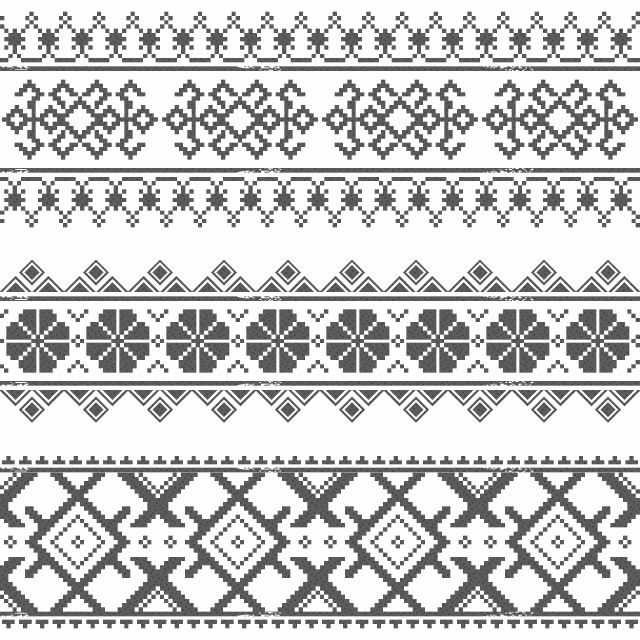
A WebGL 1 fragment shader for this pattern:

```glsl
precision highp float;
// Three cross-stitch folk borders in worn grey ink on a white ground.
uniform vec2 u_resolution;

#define STITCHES 152.0
#define PAPER vec3(0.992)
#define INK 0.36
#define INK_DARK 0.29
#define SCROLL_Y 123.6
#define FLOWER_Y 71.0
#define LATTICE_Y 23.25
#define RULE_HALF 0.55
#define WEAR 0.45
#define SAMPLES 3

float hash(vec2 p) {
  return fract(sin(dot(p, vec2(127.1, 311.7))) * 43758.5);
}

// Signed position inside a repeat centred on offset
float repeatAt(float x, float period, float offset) {
  return mod(x - offset + 0.5 * period, period) - 0.5 * period;
}

vec2 stitch(vec2 p) { return floor(abs(p) + 0.5); }
bool same(float a, float b) { return abs(a - b) < 0.5; }
float taxi(vec2 p) { return abs(p.x) + abs(p.y); }
bool ring(vec2 q, vec2 c) { return same(taxi(q - c), 1.0); }

// Horizontal rule with small chips along its worn stretches
bool rule(float x, float y) {
  float stretch = sin(x * 0.105 + 2.1) + 0.6 * sin(x * 0.213 + y);
  float chip = step(0.9, stretch) * hash(floor(vec2(x * 2.5, y * 3.0)));
  return abs(y) < RULE_HALF - WEAR * step(0.55, chip);
}

// Star chain: small rings above, flat arches below
bool starTrim(vec2 p) {
  float x = stitch(p).x;
  float y = floor(p.y + 0.5);
  vec2 q = vec2(x, abs(y));
  bool star = max(q.x, q.y) < 1.5 || (taxi(q) < 2.5 && q.y < 2.5);
  bool spokes = same(x, abs(y)) && y > -2.5 && y < 4.5;
  bool arch = same(x, -y - 3.0) && y > -5.5;
  bool bar = same(y, -5.0) && x > 1.5;
  return star || spokes || arch || bar || ring(vec2(x, y), vec2(4.0, 5.0));
}

// Medallion of linked diamonds with four pairs of curls
bool medallion(vec2 p) {
  vec2 q = stitch(p);
  bool links = abs(taxi(q - vec2(7.0, 0.0)) - 2.5) < 1.0
            || abs(taxi(q - vec2(15.0, 0.0)) - 2.5) < 1.0;
  bool eye = abs(taxi(q) - 4.5) < 1.0;
  vec2 c = vec2(abs(q.x - 8.0) - 4.0, q.y - 6.0);
  bool curl = abs(taxi(c) - 2.5) < 1.0 && !(c.x > 0.5 && c.y < -0.5);
  bool stem = same(q.x, 11.0) && q.y < 4.5;
  return links || eye || curl || stem;
}

// Peak: nested diamond between two chevrons, y measured from band centre
bool peak(vec2 p) {
  float d = taxi(p - vec2(0.0, 16.3));
  bool diamond = d < 1.8 || (d > 2.4 && d < 3.1);
  float e = 15.5 - p.y - abs(abs(p.x) - 3.9);
  bool chevron = (e > 0.0 && e < 0.75) || e > 1.5;
  return p.y > 11.65 && (diamond || chevron);
}

// Eight-petal flower parted by thin slits and stepped diagonals
bool flower(vec2 p) {
  vec2 q = stitch(p);
  bool heart = taxi(q) < 1.5;
  bool slit = min(abs(p.x), abs(p.y)) < 0.36 || same(q.x, q.y);
  bool petals = max(q.x, q.y) < 7.5 && taxi(q) < 10.5;
  return petals && (heart || !slit);
}

// Dotted chevrons and a ring between flowers
bool flowerGap(vec2 p) {
  vec2 q = stitch(p);
  return ring(q, vec2(0.0)) || (q.x < 2.5 && same(q.y, q.x + 5.0));
}

// Thick crossing lattice with hooks and dotted diamonds
bool lattice(vec2 p) {
  vec2 q = stitch(p);
  if (q.y > 16.5) return false;
  float rise = q.x + q.y;
  float fall = q.x - q.y;
  bool edge = abs(rise - 11.0) < 1.5;
  bool horn = abs(fall + 11.0) < 1.5;
  bool hook = abs(fall - 4.0) < 1.2 && rise > 11.0 && rise < 20.5;
  bool crossing = (abs(rise - 27.5) < 1.6 && q.y > 7.5)
               || (abs(fall - 10.5) < 1.6 && q.y > 3.5 && q.y < 10.5);
  bool dots = same(rise, 6.0) || (same(rise, 31.0) && q.x > 14.5);
  bool rings = ring(q, vec2(0.0)) || ring(q, vec2(16.0, 0.0));
  return edge || horn || hook || crossing || dots || rings;
}

bool tick(vec2 p) {
  float halfWidth = p.y < 1.0 ? 1.5 : 0.5;
  return p.y > 0.0 && p.y < 2.0 && abs(p.x) < halfWidth;
}

bool inked(vec2 p) {
  vec3 y = p.y - vec3(SCROLL_Y, FLOWER_Y, LATTICE_Y);
  vec3 a = abs(y);
  bool rules = rule(p.x, a.x - 12.07) || rule(p.x, a.y - 10.05) || rule(p.x, a.z - 17.1);
  bool scrolls = medallion(vec2(repeatAt(p.x, 38.0, 19.0), y.x))
              || starTrim(vec2(repeatAt(p.x, 8.0, 3.5), a.x - 19.1));
  bool flowers = flower(vec2(repeatAt(p.x, 19.0, 8.97), y.y))
              || flowerGap(vec2(repeatAt(p.x, 19.0, 18.47), y.y))
              || peak(vec2(repeatAt(p.x, 15.2, 7.6), a.y));
  bool weave = lattice(vec2(repeatAt(p.x, 38.0, 18.47), y.z))
            || tick(vec2(repeatAt(p.x, 4.0, 2.0), a.z - 18.45));
  return rules || scrolls || flowers || weave;
}

void main() {
  // Average sub-samples to smooth the stitch edges
  float cover = 0.0;
  for (int j = 0; j < SAMPLES; j++)
    for (int i = 0; i < SAMPLES; i++) {
      vec2 jitter = (vec2(float(i), float(j)) + 0.5) / float(SAMPLES) - 0.5;
      vec2 p = (gl_FragCoord.xy + jitter) / u_resolution * STITCHES;
      cover += inked(p) ? 1.0 : 0.0;
    }
  cover /= float(SAMPLES * SAMPLES);
  // Mottled ink from layered sines
  vec2 p = gl_FragCoord.xy / u_resolution * STITCHES;
  float mottle = sin(p.x * 4.1 + sin(p.y * 2.3)) * sin(p.y * 3.7 + sin(p.x * 1.9));
  vec3 ink = vec3(mix(INK, INK_DARK, smoothstep(0.35, 0.7, mottle)));
  gl_FragColor = vec4(mix(PAPER, ink, cover), 1.0);
}
```
